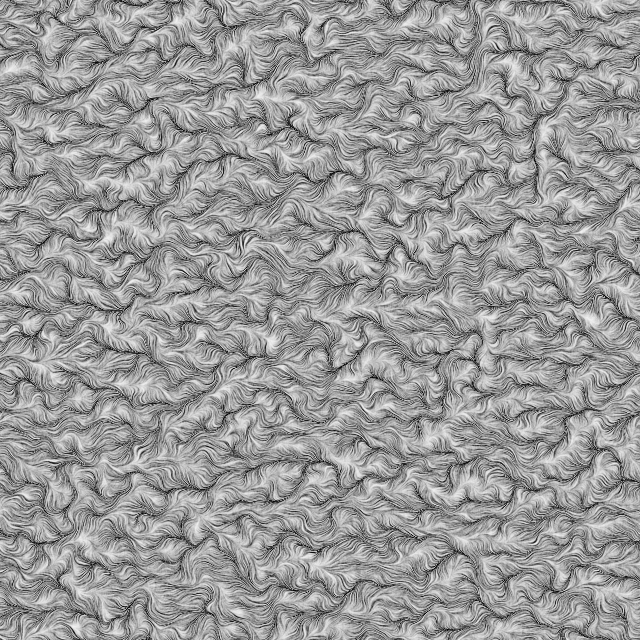
Reproduce this texture procedurally as a Shadertoy shader.

```glsl
vec2 randomGradient(ivec2 cell) {
    uvec2 h = uvec2(cell) * uvec2(1597334673u, 3812015801u);
    uint n = (h.x ^ h.y) * 1597334673u;
    n = (n ^ (n >> 15)) * 2246822519u;
    n ^= n >> 13;
    return vec2(n & 65535u, n >> 16) / 32767.5 - 1.0;
}

// Gradient noise: value in x, its slope in yz
vec3 gradientNoise(vec2 p) {
    vec2 cell = floor(p);
    vec2 f = p - cell;
    ivec2 i = ivec2(cell);
    vec2 u = f * f * f * (f * (f * 6.0 - 15.0) + 10.0);
    vec2 du = 30.0 * f * f * (f * (f - 2.0) + 1.0);

    vec2 ga = randomGradient(i);
    vec2 gb = randomGradient(i + ivec2(1, 0));
    vec2 gc = randomGradient(i + ivec2(0, 1));
    vec2 gd = randomGradient(i + ivec2(1, 1));
    float a = dot(ga, f);
    float b = dot(gb, f - vec2(1.0, 0.0));
    float c = dot(gc, f - vec2(0.0, 1.0));
    float d = dot(gd, f - vec2(1.0, 1.0));

    float twist = a - b - c + d;
    float value = a + u.x * (b - a) + u.y * (c - a) + u.x * u.y * twist;
    vec2 slope = ga + u.x * (gb - ga) + u.y * (gc - ga)
               + u.x * u.y * (ga - gb - gc + gd)
               + du * (u.yx * twist + vec2(b, c) - a);
    return vec3(value, slope);
}

// Flow heading in x, its slope in yz
vec3 flowAngle(vec2 p, vec2 scale, float swing) {
    vec3 broad = gradientNoise(p * scale);
    vec3 fine = gradientNoise(p * scale * 2.0 + 37.3);
    float value = broad.x + 0.45 * fine.x;
    vec2 slope = (broad.yz + 0.9 * fine.yz) * scale;
    return swing * vec3(value, slope);
}

float strandNoise(vec2 p, float frequency) {
    const mat2 tilt = mat2(0.8, 0.6, -0.6, 0.8);
    return gradientNoise(tilt * p * frequency + 511.7).x;
}

// Walk upstream: x is how tightly strands crowd here, y the strand streak
vec2 traceStrands(vec2 p, float strandLength, float frequency) {
    const int STEPS = 22;
    float stepSize = strandLength / float(STEPS);
    float logCrowding = 0.0;
    vec2 total = vec2(0.0);
    for (int i = 0; i < STEPS; i++) {
        vec3 angle = flowAngle(p, vec2(22.0, 25.0), 4.3);
        vec2 heading = vec2(cos(angle.x), sin(angle.x));
        float divergence = dot(vec2(-heading.y, heading.x), angle.yz);
        logCrowding -= divergence * stepSize;
        total += vec2(exp(logCrowding), strandNoise(p, frequency));
        p -= heading * stepSize;
    }
    return total / float(STEPS);
}

void mainImage(out vec4 fragColor, in vec2 fragCoord) {
    const float INK_DENSITY = 0.52;
    const float CROWDING_CONTRAST = 0.6;
    const float STREAK_CONTRAST = 9.0;
    vec2 p = fragCoord / iResolution.y + 3.0;

    vec2 strands = traceStrands(p, 0.019, 450.0);

    // Layered ink darkens white paper
    float crowding = pow(strands.x, CROWDING_CONTRAST);
    float ink = INK_DENSITY * crowding * exp(STREAK_CONTRAST * strands.y);
    fragColor = vec4(vec3(exp(-ink)), 1.0);
}
```
